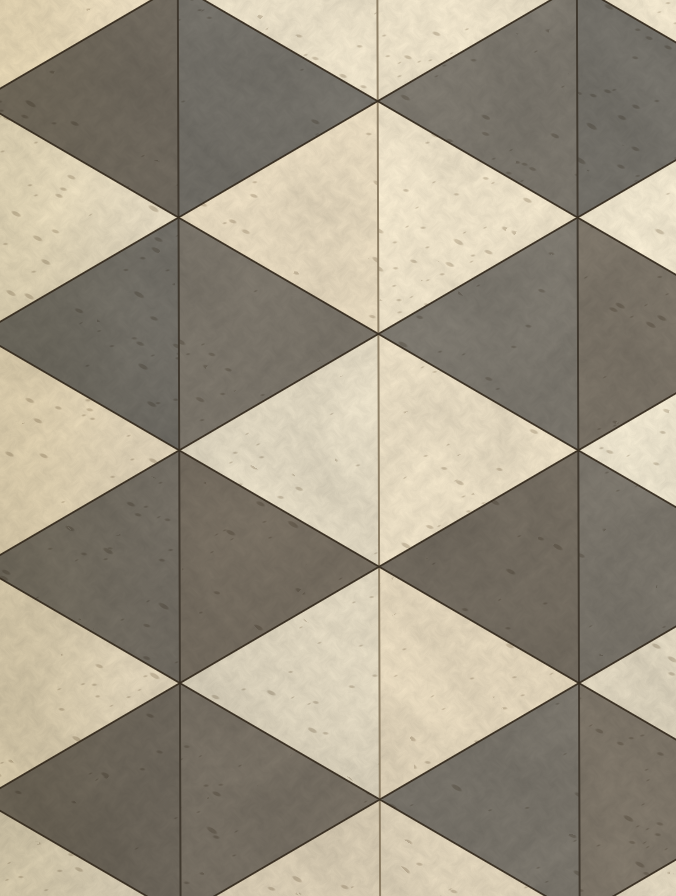
Give the GLSL for this pattern, as a Shadertoy shader.

```glsl
// Triangular stone tiles in charcoal and cream, paired into stacked diamonds with thin joints.

// Layout, in units of the canvas height
const vec2 ORIGIN = vec2(0.2000, 0.4974);   // a corner shared by two dark diamonds
const vec2 TILE = vec2(0.2227, 0.2598);     // triangle height and side
const float LEAN = 0.003;                   // slight tilt of the upright joints
const float DIAGONAL_HALF_WIDTH = 0.0010;
const float UPRIGHT_HALF_WIDTH = 0.0011;

// Colours
const vec3 CHARCOAL = vec3(0.445, 0.422, 0.382);
const vec3 CREAM = vec3(0.872, 0.830, 0.737);
const vec3 DIAGONAL_JOINT = vec3(0.20, 0.16, 0.11);
const vec3 UPRIGHT_ON_DARK = vec3(0.23, 0.20, 0.16);
const vec3 UPRIGHT_ON_LIGHT = vec3(0.52, 0.46, 0.36);

// Wear and variation
const float TILE_VARIATION = 0.09;
const float TINT_VARIATION = 0.022;
const float CLOUD_STRENGTH = 0.035;
const float GRAIN_STRENGTH = 0.022;
const float PIT_STRENGTH = 0.17;
const float PIT_SHARE = 0.13;

const float PI = 3.14159265;

vec2 hash2(vec2 p) {
    vec3 h = fract(p.xyx * vec3(0.1031, 0.1030, 0.0973));
    h += dot(h, h.yzx + 33.33);
    return fract((h.xx + h.yz) * h.zy);
}

// Layered, warped sines: soft mottling in about -1..1
float clouds(vec2 p) {
    float sum = 0.0, amplitude = 0.5;
    for (int i = 0; i < 5; i++) {
        p += 0.6 * sin(p.yx * 1.3 + float(i));
        sum += amplitude * sin(p.x) * cos(p.y) * 1.6;
        p = mat2(1.5, 1.1, -1.1, 1.5) * p + 2.7;
        amplitude *= 0.68;
    }
    return sum;
}

// Cellular noise: only a share of the cells hold a small, uneven pit
float pits(vec2 p, float share, float blur) {
    vec2 cell = floor(p);
    float cover = 0.0;
    for (int y = -1; y <= 1; y++)
    for (int x = -1; x <= 1; x++) {
        vec2 id = cell + vec2(x, y);
        vec2 jitter = hash2(id);
        vec2 kind = hash2(id + 71.3);
        vec2 d = p - id - jitter;
        d.y += d.x * (kind.y - 0.5);
        float radius = mix(0.10, 0.36, kind.y * kind.y);
        float spot = 1.0 - smoothstep(radius - blur, radius + blur, length(d * vec2(0.7, 1.4)));
        cover = max(cover, spot * step(kind.x, share));
    }
    return cover;
}

float nearestLine(float v) {
    return abs(v - round(v));
}

float stroke(float distanceToLine, float halfWidth, float pixel) {
    return clamp(0.5 + (halfWidth - distanceToLine) / pixel, 0.0, 1.0);
}

void mainImage(out vec4 fragColor, in vec2 fragCoord) {
    float pixel = 1.0 / iResolution.y;
    vec2 p = fragCoord * pixel;

    // Three families of joints lie where diagonal.x, diagonal.y and q.x are whole
    vec2 q = (p - ORIGIN + vec2(LEAN * (p.y - 0.5), 0.0)) / TILE;
    vec2 diagonal = q.yy + vec2(-0.5, 0.5) * q.x;
    vec2 diamond = floor(diagonal);
    vec2 tile = diamond * vec2(3.0, 7.0) + floor(q.x) * 13.0 + 40.0;

    // Alternate diamonds are dark, with a smooth change of tone
    vec2 wave = sin(PI * diagonal);
    float checker = wave.x * wave.y;
    float dark = clamp(0.5 + checker / max(fwidth(checker), 1e-4), 0.0, 1.0);
    vec3 color = mix(CREAM, CHARCOAL, dark);

    // Each tile has its own shade, tint and piece of stone
    vec2 random = hash2(tile);
    vec2 stone = p + random * 9.0;
    color *= 1.0 + (random.x - 0.5) * TILE_VARIATION * mix(0.35, 1.3, dark);
    color += (random.y - 0.5) * TINT_VARIATION * vec3(1.0, 0.0, -1.0);

    // Mottling, fine grain and pits
    float mottle = clouds(stone * 17.0);
    float grain = clouds(stone * 190.0);
    color *= 1.0 + mottle * CLOUD_STRENGTH + grain * GRAIN_STRENGTH;
    float share = PIT_SHARE * smoothstep(-0.9, 0.9, mottle + 0.5 * sin(stone.x * 23.0));
    float pitCover = pits(stone * 95.0, share, 0.07 + 40.0 * pixel);
    color *= 1.0 - pitCover * PIT_STRENGTH * vec3(0.85, 0.95, 1.1);

    // Light falls from the upper right; the left edge is dimmer and warmer
    float light = smoothstep(-0.1, 0.95, 0.55 * p.x + 0.5 * p.y);
    color *= mix(0.93, 1.055, light);
    float edge = 1.0 - smoothstep(0.0, 0.22, p.x);
    color *= 1.0 - edge * vec3(0.035, 0.045, 0.085);

    // Joints: upright ones are paler between cream tiles
    float upright = stroke(nearestLine(q.x) * TILE.x, UPRIGHT_HALF_WIDTH, pixel);
    color = mix(color, mix(UPRIGHT_ON_LIGHT, UPRIGHT_ON_DARK, dark), upright * 0.9);
    float slope = length(vec2(0.5, 1.0) / TILE);
    float nearest = min(nearestLine(diagonal.x), nearestLine(diagonal.y)) / slope;
    color = mix(color, DIAGONAL_JOINT, stroke(nearest, DIAGONAL_HALF_WIDTH, pixel) * 0.92);

    fragColor = vec4(clamp(color, 0.0, 1.0), 1.0);
}
```
